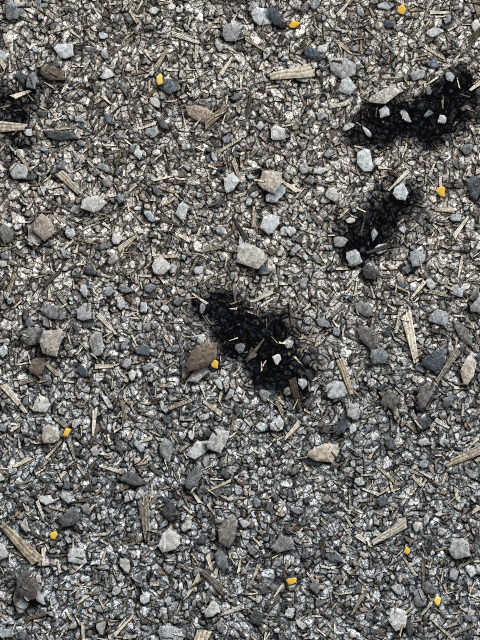
Write a Shadertoy shader that draws this texture.

```glsl
const vec2 LIGHT = vec2(0.45, 0.89);
const vec3 STONE_DARK = vec3(0.28, 0.29, 0.30);
const vec3 STONE_LIGHT = vec3(0.70, 0.71, 0.71);
const vec3 EARTH_DARK = vec3(0.29, 0.27, 0.26);
const vec3 EARTH_LIGHT = vec3(0.67, 0.64, 0.60);
const vec3 WOOD_DARK = vec3(0.29, 0.27, 0.25);
const vec3 WOOD_LIGHT = vec3(0.86, 0.82, 0.74);
const vec3 GOLD = vec3(0.86, 0.68, 0.26);
const vec3 PALE_GOLD = vec3(0.97, 0.87, 0.52);

vec3 hash3(vec2 cell, float seed) {
    vec3 q = vec3(dot(cell, vec2(127.1, 311.7)),
                  dot(cell, vec2(269.5, 183.3)),
                  dot(cell, vec2(419.2, 371.9)));
    return fract(sin(q + seed * 17.3) * 43758.545);
}

vec2 rotate(vec2 p, float angle) {
    float c = cos(angle), s = sin(angle);
    return vec2(c * p.x - s * p.y, s * p.x + c * p.y);
}

vec2 sineWarp(vec2 p) {
    return sin(p.yx * 9.0 + vec2(0.0, 2.0)) * 0.5
         + sin(p.yx * 23.0 + p * 11.0) * 0.3
         + sin(p.yx * 51.0 - p * 37.0) * 0.2;
}

// Cellular noise of turned flakes: gap to the nearest border, random tone
vec2 crumbs(vec2 p, float seed) {
    float nearest = 9.0, second = 9.0, tone = 0.0;
    for (int j = -1; j <= 1; j++)
    for (int i = -1; i <= 1; i++) {
        vec2 cell = floor(p) + vec2(i, j);
        vec3 h = hash3(cell, seed);
        vec2 flake = rotate(p - cell - h.xy, h.z * 40.0);
        float d = length(flake * vec2(0.72, 1.35));
        if (d < nearest) { second = nearest; nearest = d; tone = h.z; }
        else second = min(second, d);
    }
    return vec2(second - nearest, tone);
}

// Shapes return signed distance and the normal of the closest side
vec3 pebble(vec2 q, vec2 size, vec2 id) {
    vec3 shape = vec3(-9.0, 0.0, 0.0);
    for (float k = 0.0; k < 7.0; k++) {
        vec3 h = hash3(id + k * 3.7, 5.0);
        vec2 side = rotate(vec2(1.0, 0.0), (k + 0.7 * h.x) * 0.8976);
        float d = dot(q / size, side) - 0.6 - 0.4 * h.y;
        if (d > shape.x) shape = vec3(d, side);
    }
    return vec3(shape.x * min(size.x, size.y), shape.yz);
}

vec3 splinter(vec2 q, vec2 size, float slant) {
    q.x += q.y * slant;
    float taper = 1.0 - 0.35 * clamp(q.x / size.x, -1.0, 1.0);
    float d = max(abs(q.x) - size.x, abs(q.y) - size.y * taper);
    return vec3(d, 0.0, sign(q.y));
}

// Lays one layer of lit pieces with contact shadows over the colour
vec3 scatter(vec3 col, vec2 p, float cells, float density, vec2 size,
             float seed, bool woody, vec3 dark, vec3 light) {
    vec2 g = p * cells;
    float pixel = cells / iResolution.x;
    for (int j = -1; j <= 1; j++)
    for (int i = -1; i <= 1; i++) {
        vec2 id = floor(g) + vec2(i, j);
        vec3 place = hash3(id, seed), look = hash3(id, seed + 1.0);
        if (place.z > density) continue;
        float angle = look.x * 6.2832;
        vec2 q = rotate(g - id - place.xy, angle);
        vec2 s = size * (0.5 + 0.5 * look.yz);
        vec3 shape = woody ? splinter(q, s, place.x * 2.0 - 1.0) : pebble(q, s, id);
        float lit = dot(rotate(shape.yz, -angle), LIGHT);
        float thick = min(s.x, s.y);
        float shadow = 1.0 - smoothstep(0.0, 0.5 * thick + pixel, shape.x);
        col *= 1.0 - shadow * clamp(0.35 - 0.45 * lit, 0.0, 0.7);
        float rim = smoothstep(-0.5 * thick, 0.0, shape.x);
        vec3 piece = mix(dark, light, fract(look.y * 7.0 + look.z * 5.0));
        piece += (place.y - 0.5) * vec3(0.03, 0.0, -0.03);
        piece *= 1.0 + 0.25 * rim * lit;
        if (woody) piece *= 0.94 + 0.12 * sin(q.y / s.y * 8.0 + sin(q.x / s.x * 4.0));
        col = mix(col, piece, clamp(0.5 - shape.x / pixel, 0.0, 1.0));
    }
    return col;
}

float wetPatch(vec2 p, vec2 centre, vec2 radius) {
    return 1.0 - smoothstep(0.1, 1.0, length((p - centre) / radius));
}

void mainImage(out vec4 fragColor, in vec2 fragCoord) {
    vec2 p = fragCoord / iResolution.x;
    vec2 warp = sineWarp(p);
    vec2 coarse = crumbs(p * 50.0 + warp, 1.0);
    vec2 fine = crumbs(p * 112.0 + warp, 2.0);
    vec2 grain = crumbs(p * 190.0, 3.0);

    // Crumbly soil, warmer towards the top
    float upper = smoothstep(0.2, 0.9, p.y + 0.12 * warp.x);
    float tone = 0.27 + 0.34 * coarse.y + 0.42 * fine.y;
    tone *= 0.52 + 0.48 * smoothstep(0.0, 0.35, coarse.x);
    tone *= 0.64 + 0.36 * smoothstep(0.0, 0.3, fine.x);
    vec3 col = tone * mix(vec3(0.97, 0.99, 1.00), vec3(1.05, 1.02, 0.98), upper);

    // Small litter
    col = scatter(col, p, 42.0, 0.55, vec2(0.42, 0.30), 11.0, false, EARTH_DARK, EARTH_LIGHT);
    col = scatter(col, p, 38.0, 0.60, vec2(0.58, 0.11), 21.0, true, WOOD_DARK, WOOD_LIGHT);
    col = scatter(col, p, 48.0, 0.45, vec2(0.40, 0.27), 31.0, false, STONE_DARK, STONE_LIGHT);

    // Damp hollows, broken up by the crumbs
    vec2 w = p + 0.07 * warp;
    float damp = wetPatch(w, vec2(0.53, 0.63), vec2(0.20, 0.18));
    damp = max(damp, wetPatch(w, vec2(0.86, 1.08), vec2(0.22, 0.13)));
    damp = max(damp, 0.9 * wetPatch(w, vec2(0.82, 0.88), vec2(0.17, 0.12)));
    damp = max(damp, 0.7 * wetPatch(w, vec2(0.02, 1.12), vec2(0.12, 0.20)));
    damp = smoothstep(0.3, 0.8, damp * (0.55 + 0.5 * coarse.y + 0.5 * fine.y));
    col *= mix(vec3(1.0), vec3(0.24, 0.25, 0.28), damp);

    // Larger stones, chips and twigs
    col = scatter(col, p, 25.0, 0.36, vec2(0.46, 0.32), 41.0, false, STONE_DARK, STONE_LIGHT);
    col = scatter(col, p, 20.0, 0.28, vec2(0.60, 0.09), 51.0, true, WOOD_DARK, WOOD_LIGHT);
    col = scatter(col, p, 14.0, 0.25, vec2(0.48, 0.34), 61.0, false, STONE_DARK, STONE_LIGHT);
    col = scatter(col, p, 10.0, 0.12, vec2(0.44, 0.32), 71.0, false, EARTH_DARK, EARTH_LIGHT);
    col = scatter(col, p, 9.0, 0.14, vec2(0.50, 0.10), 81.0, true, WOOD_DARK, WOOD_LIGHT);
    col = scatter(col, p, 42.0, 0.25, vec2(0.50, 0.09), 91.0, true, WOOD_DARK, WOOD_LIGHT);

    // Dusty grain and contrast with soft highlights, then the golden seeds
    col *= 0.78 + 0.36 * grain.y + 0.12 * smoothstep(0.0, 0.3, grain.x);
    col = (col - 0.45) * 1.22 + 0.475;
    col *= mix(0.97, 1.02, upper);
    col -= 0.35 * max(col - 0.72, 0.0);
    col = scatter(col, p, 7.0, 0.15, vec2(0.10, 0.095), 101.0, false, GOLD, PALE_GOLD);
    fragColor = vec4(clamp(col, 0.04, 1.0), 1.0);
}
```
